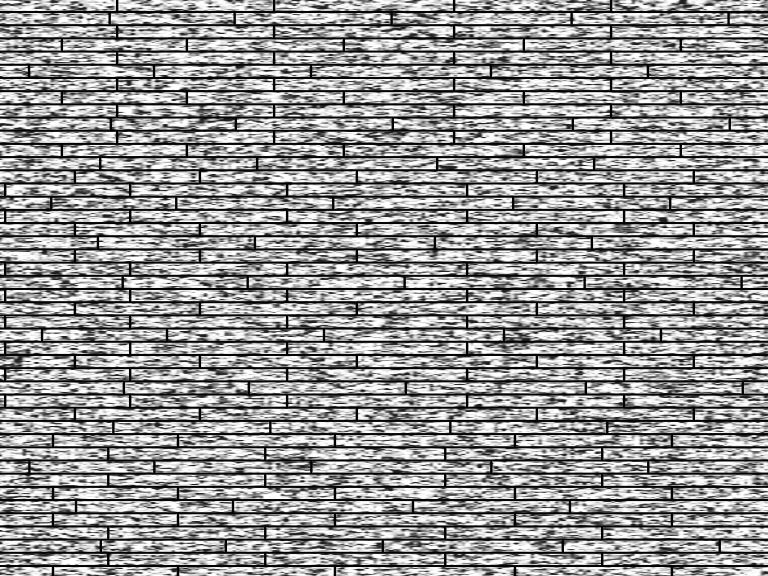
Reproduce this texture procedurally as a Shadertoy shader.

```glsl
// Narrow staggered planks with black joints and fine streaky grey grain.

const float ROW_HEIGHT = 0.0229;   // all lengths are in canvas heights
const float ROW_PHASE = 0.09;      // part of a row hidden above the top edge
const float SEAM_HALF = 0.0018;    // half width of the horizontal seams
const float JOINT_HALF = 0.0021;   // half width of the upright joints
const int COURSES = 20;            // rows in one laying batch
const int FIRST_COURSE = 8;        // course found at the top edge
const vec3 JOINT_COLOR = vec3(0.01);
const vec3 WOOD_COLOR = vec3(1.0);

// Start of the first whole plank in each course of a batch
const float STAGGER[COURSES] = float[](
    -0.043, 0.130, 0.009, 0.089, 0.009, 0.130, -0.047, 0.130, 0.009, 0.213,
    0.009, 0.130, 0.009, 0.073, 0.009, 0.130, 0.009, 0.215, 0.009, 0.130);
const float BATCH_SHIFT[3] = float[](-0.0226, 0.0, -0.038);
const float PLANK_LENGTH[4] = float[](0.217, 0.2725, 0.3125, 0.2725);

float hash(vec2 p) {
    vec3 q = fract(p.xyx * vec3(0.1031, 0.1030, 0.0973));
    q += dot(q, q.yzx + 33.33);
    return fract((q.x + q.y) * q.z);
}

float valueNoise(vec2 p) {
    vec2 cell = floor(p);
    vec2 f = fract(p);
    f = f * f * (3.0 - 2.0 * f);
    float low = mix(hash(cell), hash(cell + vec2(1.0, 0.0)), f.x);
    float high = mix(hash(cell + vec2(0.0, 1.0)), hash(cell + 1.0), f.x);
    return mix(low, high, f.y);
}

// Long and short horizontal streaks, returned as brightness
float woodGrain(vec2 p) {
    float longStreaks = valueNoise(p / vec2(0.016, 0.0027));
    float shortStreaks = valueNoise(p / vec2(0.007, 0.0022) + 71.0);
    float streak = smoothstep(0.13, 0.87, mix(longStreaks, shortStreaks, 0.45));
    return 1.0 - 0.88 * streak * streak;
}

// Distance to the nearest upright joint of a row
float jointDistance(float x, int row) {
    int course = (row + FIRST_COURSE) % COURSES;
    int batch = min((row + FIRST_COURSE) / COURSES, 2);
    // The opening course of a batch slides the other way
    float slide = course == 0 ? -0.6 : 1.0;
    float joint = STAGGER[course] + BATCH_SHIFT[batch] * slide;
    float nearest = abs(x - joint);
    for (int i = 0; i < 4; i++) {
        joint += PLANK_LENGTH[i];
        nearest = min(nearest, abs(x - joint));
    }
    return nearest;
}

float lineMask(float distance, float halfWidth, float pixel) {
    return clamp((halfWidth - distance) / pixel + 0.5, 0.0, 1.0);
}

void mainImage(out vec4 fragColor, in vec2 fragCoord) {
    vec2 p = fragCoord / iResolution.y;
    float pixel = 1.0 / iResolution.y;

    // Rows are counted downwards from the top edge
    float rowCoord = (1.0 - p.y) / ROW_HEIGHT + ROW_PHASE;
    float inRow = fract(rowCoord);
    float seamDistance = min(inRow, 1.0 - inRow) * ROW_HEIGHT;

    float seam = lineMask(seamDistance, SEAM_HALF, pixel);
    float joint = lineMask(jointDistance(p.x, int(rowCoord)), JOINT_HALF, pixel);

    vec3 color = WOOD_COLOR * woodGrain(p);
    color = mix(color, JOINT_COLOR, max(seam, joint));
    fragColor = vec4(color, 1.0);
}
```
